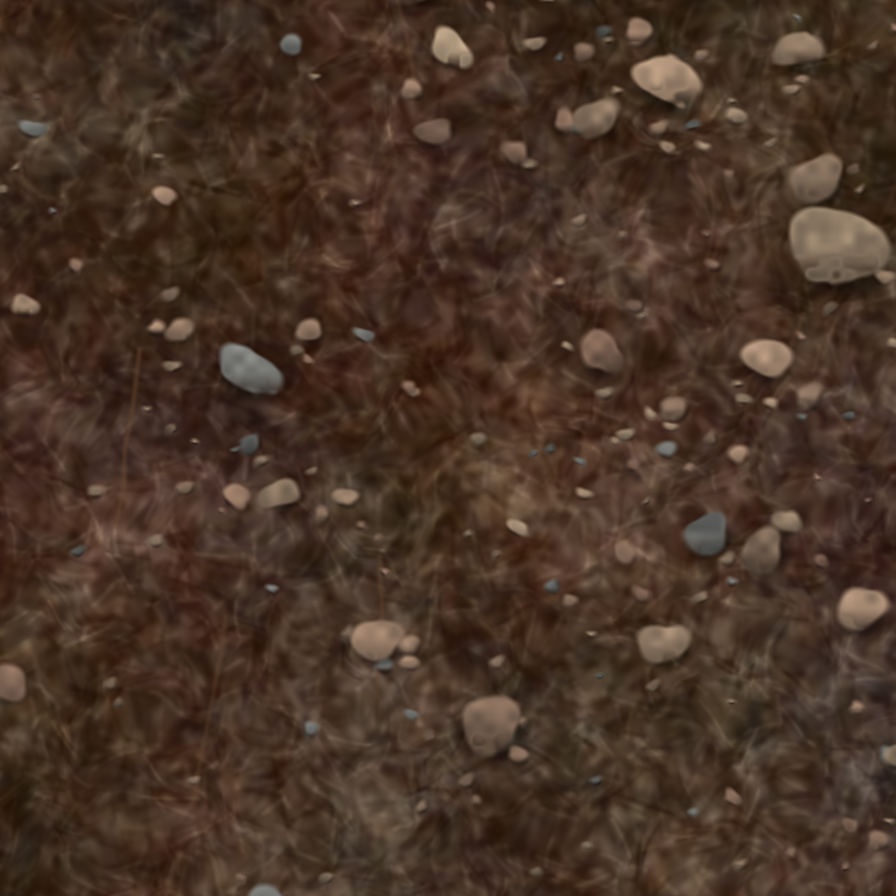
Give the GLSL for this texture, as a WebGL 2 fragment shader.

```glsl
#version 300 es
precision highp float;
// Dark brown soil, crumbly and faintly fibrous, scattered with pebbles.
// Warped value noise and short soft strands set the tone of the ground;
// jittered, clustered grids of rounded stones in four sizes lie over it.

uniform vec2 u_resolution;
out vec4 fragColor;

const vec3 SOIL_DARK = vec3(0.170, 0.095, 0.055);
const vec3 SOIL_LIGHT = vec3(0.390, 0.310, 0.250);
const vec3 RED_SHIFT = vec3(0.036, -0.012, -0.016);
const vec3 OCHRE_SHIFT = vec3(0.012, 0.008, -0.030);
const vec3 STONE_BUFF = vec3(0.660, 0.575, 0.475);
const vec3 STONE_PINK = vec3(0.520, 0.405, 0.340);
const vec3 STONE_GREY = vec3(0.450, 0.455, 0.440);
const vec3 STEM_COLOR = vec3(0.400, 0.280, 0.190);
const float BASE_TONE = 0.40;
const float CLUMP_GAIN = 0.46;
const float CRUMB_GAIN = 0.36;
const float GRAIN_GAIN = 0.60;
const float FINE_GAIN = 0.56;
const float SKEW = 0.45;
const float STRAND_GAIN = 0.36;
const float STRAND_WIDTH = 0.0050;
const float EDGE_SOFTNESS = 0.0042;
const float SHADOW_DEPTH = 0.40;

vec4 hash4(vec2 p, float seed) {
  vec4 q = fract((p + seed * 17.3).xyxy * vec4(0.1031, 0.1030, 0.0973, 0.1099));
  q += dot(q, q.wzxy + 33.33);
  return fract((q.xxyz + q.yzzw) * q.zywx);
}

float noise(vec2 p, float seed) {
  vec2 i = floor(p), f = fract(p);
  f = f * f * (3.0 - 2.0 * f);
  float low = mix(hash4(i, seed).x, hash4(i + vec2(1, 0), seed).x, f.x);
  float high = mix(hash4(i + vec2(0, 1), seed).x, hash4(i + 1.0, seed).x, f.x);
  return mix(low, high, f.y);
}

mat2 rotation(float a) {
  float c = cos(a), s = sin(a);
  return mat2(c, s, -s, c);
}

// Signed tone of short strands, one per cell; spread 1 gives every direction.
float strands(vec2 uv, float cells, float chance, float spread, float seed) {
  float tone = 0.0;
  vec2 home = floor(uv * cells);
  for (int y = -1; y <= 1; y++)
  for (int x = -1; x <= 1; x++) {
    vec2 cell = home + vec2(x, y);
    vec4 h = hash4(cell, seed);
    vec4 k = hash4(cell, seed + 5.0);
    if (k.x > chance) continue;
    vec2 d = rotation((h.z - 0.5) * 3.1416 * spread) * (uv - (cell + h.xy) / cells);
    float halfLength = mix(0.2, 0.7, k.y) / cells;
    d.y -= clamp(d.y, -halfLength, halfLength);
    float mask = 1.0 - smoothstep(0.0, STRAND_WIDTH, length(d));
    tone += mask * (h.w - 0.45);
  }
  return tone;
}

// Lays one size class of pebbles, with shadows, over the colour.
void addStones(inout vec3 color, vec2 uv, float cells, float chance, vec2 sizes, float seed) {
  vec2 home = floor(uv * cells);
  for (int y = -1; y <= 1; y++)
  for (int x = -1; x <= 1; x++) {
    vec2 cell = home + vec2(x, y);
    vec4 h = hash4(cell, seed);
    vec4 k = hash4(cell, seed + 3.0);
    vec2 center = (cell + h.xy) / cells;
    float density = 0.25 + 1.5 * smoothstep(0.25, 0.75, noise(center * 4.0, 31.0));
    if (h.z > chance * density) continue;

    float radius = mix(sizes.x, sizes.y, k.y * k.y);
    vec2 offset = uv - center;
    vec2 d = rotation((k.x - 0.5) * 1.3) * offset;
    d.y *= mix(1.05, 1.7, k.z);
    float angle = atan(d.y, d.x);
    float wobble = 1.0 + 0.12 * sin(2.0 * angle + 6.28 * k.w) + 0.08 * sin(3.0 * angle + 6.28 * h.w);
    float mottle = noise(uv * 75.0, seed + 7.0);
    float r = pow(dot(pow(abs(d), vec2(2.5)), vec2(1)), 0.4) * wobble;
    r += 0.004 * (mottle - 0.5);
    float mask = 1.0 - smoothstep(-EDGE_SOFTNESS, EDGE_SOFTNESS, r - radius);

    // Soil creeps over the lower rim of some stones
    float buried = smoothstep(-0.1, 0.9, -offset.y / radius) * h.w;
    mask *= 1.0 - buried * smoothstep(0.3, 0.7, mottle);

    float shadow = 1.0 - smoothstep(0.6, 1.35, length(d + vec2(-0.1, 0.35) * radius) / radius);
    color *= 1.0 - SHADOW_DEPTH * shadow;
    vec3 stone = mix(STONE_PINK, STONE_BUFF, k.w);
    stone = mix(stone, STONE_GREY, step(0.82, fract(k.w * 7.0 + h.w)));
    float light = mix(0.70, 1.10, k.x) + 0.14 * clamp(offset.y / radius, -1.0, 1.0);
    color = mix(color, stone * (light + 0.35 * (mottle - 0.5)), mask);
  }
}

void main() {
  vec2 uv = gl_FragCoord.xy / u_resolution.y;
  vec2 warp = vec2(noise(uv * 22.0, 1.0), noise(uv * 22.0, 2.0)) - 0.5;
  vec2 bent = uv + 0.018 * warp;

  // Soil tone from coarse clumps down to fine grain
  float relief = CLUMP_GAIN * (noise(uv * 7.0, 3.0) - 0.5);
  relief += CRUMB_GAIN * (noise(rotation(0.3) * bent * 22.0, 6.0) - 0.5);
  relief += GRAIN_GAIN * (noise(rotation(0.6) * bent * 50.0, 4.0) - 0.5);
  relief += FINE_GAIN * (noise(rotation(1.1) * bent * 98.0, 5.0) - 0.5);
  for (int i = 0; i < 4; i++)
    relief += STRAND_GAIN * strands(bent, 22.0 + 6.0 * float(i), 1.0, 1.0, 10.0 + float(i));
  float tone = BASE_TONE + relief + SKEW * relief * relief;
  vec3 color = mix(SOIL_DARK, SOIL_LIGHT, max(tone, -0.35));

  // Drifts of red and ochre
  color += RED_SHIFT * (noise(uv * 5.0, 20.0) + 0.8 * noise(bent * 38.0, 21.0) - 0.9);
  color += OCHRE_SHIFT * (noise(uv * 4.0, 22.0) + 0.8 * noise(bent * 55.0, 23.0) - 0.9);

  // Sparse upright stems
  float stem = max(strands(uv + 0.006 * warp, 6.0, 0.3, 0.25, 25.0), 0.0);
  color = mix(color, STEM_COLOR, min(stem, 0.5));

  addStones(color, uv, 40.0, 0.07, vec2(0.004, 0.008), 40.0);
  addStones(color, uv, 22.0, 0.10, vec2(0.007, 0.014), 45.0);
  addStones(color, uv, 10.0, 0.15, vec2(0.014, 0.027), 50.0);
  addStones(color, uv, 5.0, 0.24, vec2(0.026, 0.052), 60.0);
  fragColor = vec4(clamp(color, 0.0, 1.0), 1.0);
}
```
